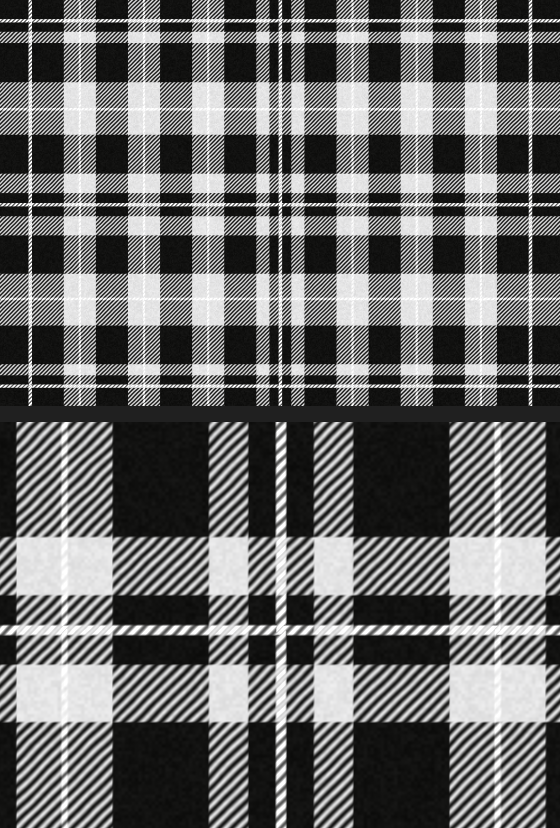
Top: the whole. Bottom: its middle third, enlarged.
Reproduce this texture procedurally as a Shadertoy shader.

```glsl
// Black and white tartan in twill weave. Warp and weft stripe patterns mirror
// about a central pivot; a diagonal twill wave picks which thread lies on top,
// and bright roped lines and fine fibre grain are laid over the cloth.

const float CLOTH_WIDTH = 768.0;           // cloth units across the canvas
const vec2  PIVOT = vec2(384.5, 276.0);    // mirror centre of the sett
const float LOWER_SQUEEZE = 0.986;         // weft is packed tighter below the pivot
const float TWILL_PERIOD = 5.6;
const float TAU = 6.28318;

const vec3 BLACK_YARN = vec3(0.066, 0.066, 0.062);
const vec3 LIGHT_YARN = vec3(0.895, 0.895, 0.897);
const vec3 LINE_YARN  = vec3(1.0);

// Hash without sine, 0..1
float hash(vec2 cell) {
    vec3 h = fract(cell.xyx * 0.1031);
    h += dot(h, h.yzx + 33.33);
    return fract((h.x + h.y) * h.z);
}

float valueNoise(vec2 p) {
    vec2 i = floor(p), f = fract(p);
    f = f * f * (3.0 - 2.0 * f);
    return mix(mix(hash(i), hash(i + vec2(1, 0)), f.x),
               mix(hash(i + vec2(0, 1)), hash(i + vec2(1, 1)), f.x), f.y);
}

// Smooth-edged stripe around a centre
float stripe(float d, float centre, float halfWidth, float soft) {
    return clamp((halfWidth - abs(d - centre)) / soft + 0.5, 0.0, 1.0);
}

// Returns (light band, bright line) for the vertical threads
vec2 warpSett(float d, float soft) {
    float light = stripe(d, 24.0, 9.0, soft);
    float line = stripe(d, 0.0, 2.4, soft) + stripe(d, 343.0, 2.4, soft);
    for (int i = 0; i < 3; i++) {
        float centre = 99.0 + 88.0 * float(i);
        light += stripe(d, centre, 22.0, soft);
        line += stripe(d, centre, 1.5, soft);
    }
    return vec2(light, line);
}

// Returns (light band, bright line) for the horizontal threads
vec2 weftSett(float d, float soft) {
    float light = stripe(d, 29.3, 13.3, soft) + stripe(d, 132.0, 36.0, soft)
                + stripe(d, 229.5, 7.7, soft);
    float line = stripe(d, 0.0, 2.3, soft) + stripe(d, 131.0, 1.8, soft)
               + stripe(d, 252.3, 2.3, soft);
    return vec2(light, line);
}

// Diagonal wave rising to the right, biased towards the chosen thread
float twillWave(float phase, float bias, float contrast) {
    return clamp(bias + contrast * cos(TAU * phase), 0.0, 1.0);
}

void mainImage(out vec4 fragColor, in vec2 fragCoord) {
    float unitsPerPixel = CLOTH_WIDTH / iResolution.x;
    vec2 p = fragCoord * unitsPerPixel;
    float soft = max(unitsPerPixel, 1.0);

    // Stripe layout, mirrored about the pivot
    vec2 d = p - PIVOT;
    d.y /= d.y < 0.0 ? LOWER_SQUEEZE : 1.0;
    vec2 warp = warpSett(abs(d.x), soft);
    vec2 weft = weftSett(abs(d.y), soft);

    // Twill weave with slightly uneven yarn
    float wobble = 0.14 * (valueNoise(p / 9.0) - 0.5);
    float phase = (p.x - p.y) / TWILL_PERIOD + wobble;
    float warpOnTop = twillWave(phase, 0.5, 0.46);
    float light = mix(weft.x, warp.x, warpOnTop);
    vec3 cloth = mix(BLACK_YARN, LIGHT_YARN, light);

    // Roped bright lines
    float warpRope = 0.25 + 0.75 * twillWave(phase, 0.66, 0.6);
    float weftRope = 0.25 + 0.75 * twillWave(phase + 0.5, 0.66, 0.6);
    float line = max(warp.y * warpRope, weft.y * weftRope);
    cloth = mix(cloth, LINE_YARN, min(line, 1.0));

    // Fibre grain, stronger on pale yarn
    float grain = valueNoise(p * 0.65) + 0.5 * valueNoise(p * 0.3 + 71.0) - 0.75;
    cloth += grain * mix(0.035, 0.06, cloth.r);

    fragColor = vec4(clamp(cloth, 0.0, 1.0), 1.0);
}
```
